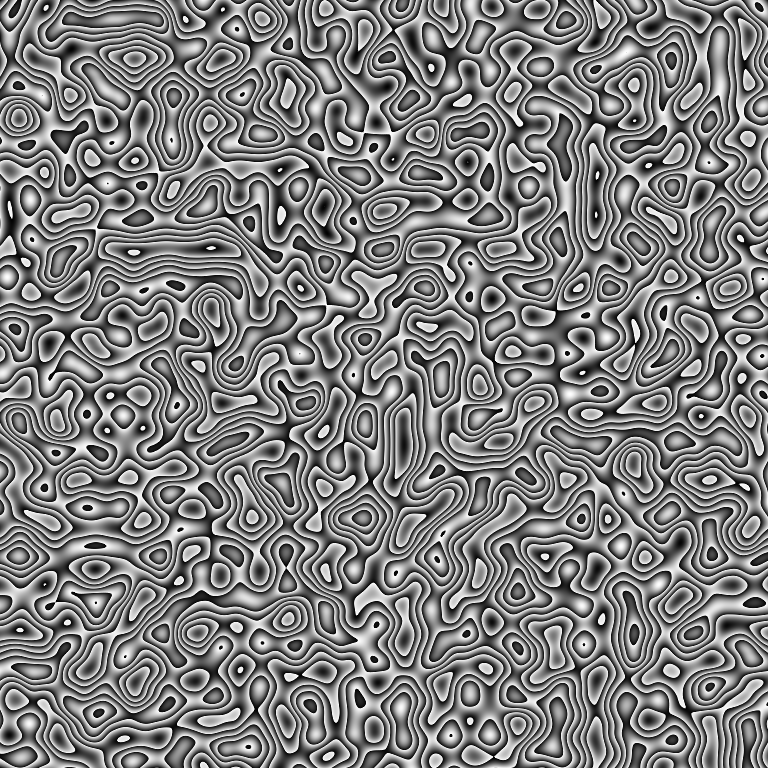
Give the GLSL for this texture, as a Shadertoy shader.

```glsl
#define CELLS 20.0        // noise cells across the canvas
#define BANDS 5.6         // grey ramps per unit of noise height
#define EDGE_WIDTH 0.8    // filter width at the ramp jumps, in pixel footprints
#define SEED 37

const float TAU = 6.2831853;

// Integer hash of a lattice point, mapped to 0..1
float hash(ivec2 p) {
    uint h = uint(p.x + SEED) * 1597334677u ^ uint(p.y + SEED) * 3812015801u;
    h = (h ^ (h >> 16)) * 2146121005u;
    h = (h ^ (h >> 15)) * 2221713035u;
    h ^= h >> 16;
    return float(h >> 8) / 16777216.0;
}

// Slope of a random unit gradient at a cell corner
float cornerSlope(ivec2 cell, ivec2 corner, vec2 local) {
    float angle = TAU * hash(cell + corner);
    return dot(vec2(cos(angle), sin(angle)), local - vec2(corner));
}

float gradientNoise(vec2 p) {
    ivec2 cell = ivec2(floor(p));
    vec2 f = fract(p);
    vec2 fade = f * f * f * (f * (f * 6.0 - 15.0) + 10.0);
    float bottom = mix(cornerSlope(cell, ivec2(0, 0), f),
                       cornerSlope(cell, ivec2(1, 0), f), fade.x);
    float top = mix(cornerSlope(cell, ivec2(0, 1), f),
                    cornerSlope(cell, ivec2(1, 1), f), fade.x);
    return mix(bottom, top, fade.y);
}

// Integral of fract(x), used to box-filter the sawtooth exactly
float sawIntegral(float x) {
    float f = fract(x);
    return 0.5 * (floor(x) + f * f);
}

float smoothSaw(float x, float width) {
    return (sawIntegral(x + 0.5 * width) - sawIntegral(x - 0.5 * width)) / width;
}

void mainImage(out vec4 fragColor, in vec2 fragCoord) {
    vec2 uv = fragCoord / iResolution.y;

    // Contour ramps over the noise height
    float height = BANDS * gradientNoise(uv * CELLS);
    float footprint = length(vec2(dFdx(height), dFdy(height)));
    float grey = smoothSaw(height, max(EDGE_WIDTH * footprint, 0.002));

    fragColor = vec4(vec3(grey), 1.0);
}
```
